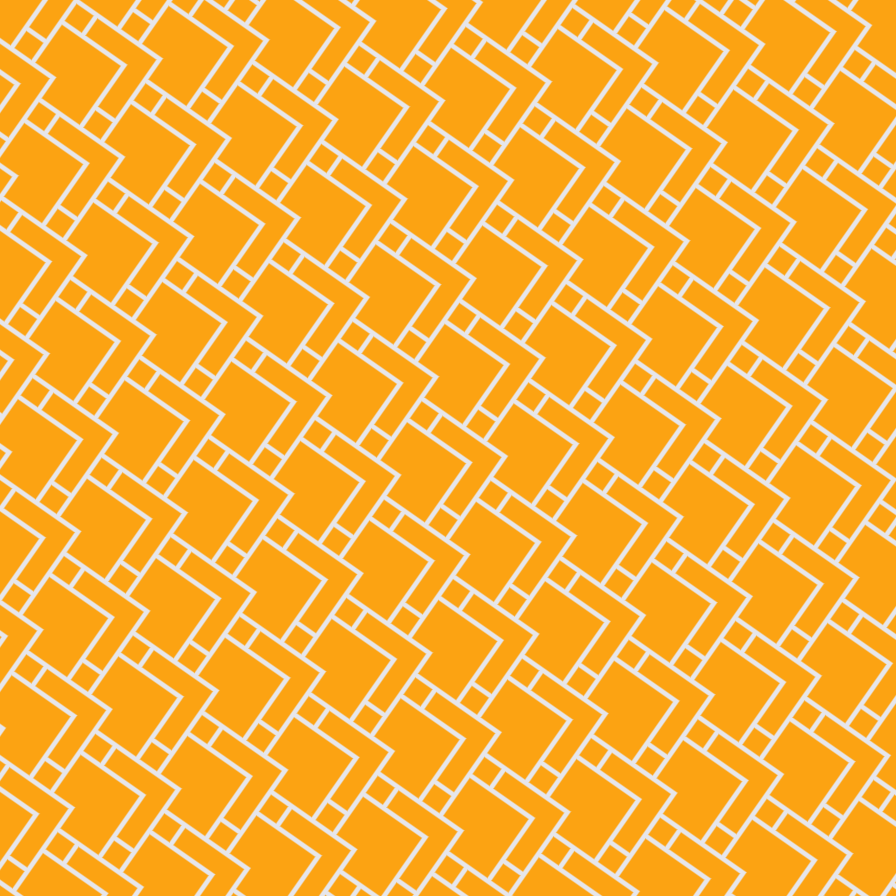
Write a three.js fragment shader that draws this pattern.

```glsl
// Tilted overlapping square tiles, each bordered by an L-shaped band with two small end squares.
varying vec2 vUv;

// Distance to an axis-aligned segment with square corners
float segment(vec2 p, vec2 a, vec2 b) {
  vec2 d = abs(p - 0.5 * (a + b)) - 0.5 * abs(b - a);
  return max(d.x, d.y);
}

// Outlines of one four-unit tile, measured from its outer corner
float tileLines(vec2 p) {
  // The two arms of the band mirror each other across the diagonal
  vec2 q = vec2(min(p.x, p.y), max(p.x, p.y));
  float outer = segment(q, vec2(-4.0, 0.0), vec2(0.0));
  float inner = segment(q, vec2(-4.0, -1.0), vec2(-1.0));
  float divider = segment(q, vec2(-3.0, -1.0), vec2(-3.0, 0.0));
  return min(outer, min(inner, divider));
}

void main() {
  // Rotate into tile axes; one unit is the band width
  float tilt = radians(35.0);
  vec2 p = (vUv - vec2(0.5634, 0.4904)) / 0.0285;
  p = vec2(cos(tilt) * p.x - sin(tilt) * p.y, sin(tilt) * p.x + cos(tilt) * p.y);

  // Tiles repeat along the skewed steps (4, -1) and (3, 3)
  vec2 stepA = vec2(4.0, -1.0);
  vec2 stepB = vec2(3.0, 3.0);
  vec2 center = p + 2.0;
  vec2 cell = floor(vec2((center.x - center.y) / 5.0, (center.x + 4.0 * center.y) / 15.0) + 0.5);

  // Nearest outline among the surrounding tiles
  float dist = 10.0;
  for (int i = -1; i <= 1; i++) {
    for (int j = -1; j <= 1; j++) {
      vec2 id = cell + vec2(float(i), float(j));
      dist = min(dist, tileLines(p - id.x * stepA - id.y * stepB));
    }
  }

  vec3 orange = vec3(0.99, 0.64, 0.07);
  vec3 paleGray = vec3(0.90, 0.90, 0.92);
  float line = 1.0 - smoothstep(0.055, 0.132, dist);
  gl_FragColor = vec4(mix(orange, paleGray, line), 1.0);
}
```
